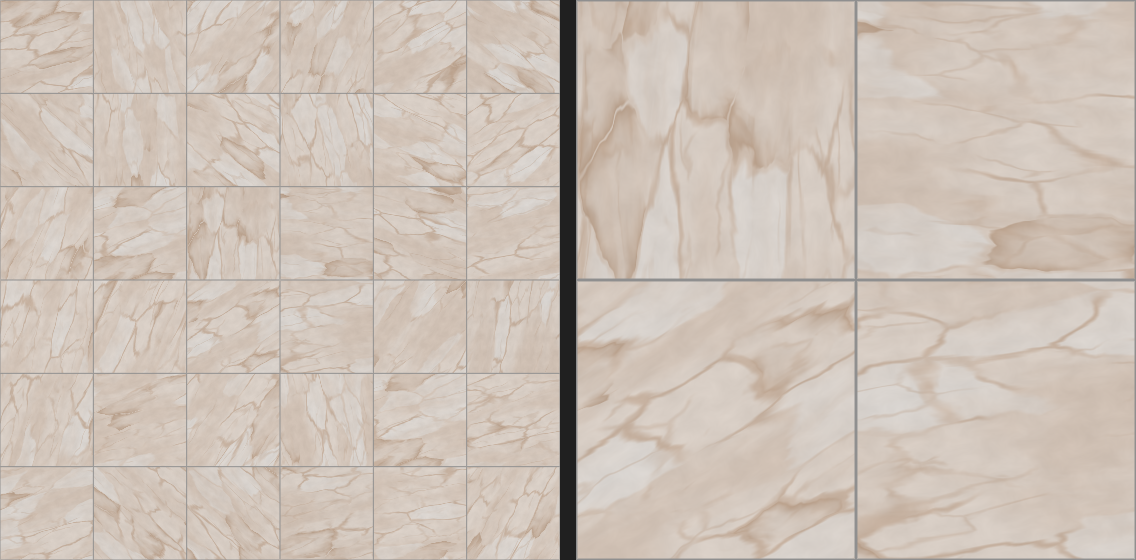
Left: the whole. Right: its middle third, enlarged.
This texture is drawn by a WebGL 1 fragment shader. Its source:

```glsl
precision highp float;
// Six by six beige marble tiles, each veined at its own angle, with thin grey grout.

uniform vec2 u_resolution;

vec2 hash2(vec2 p) {
  return fract(sin(vec2(dot(p, vec2(127.1, 311.7)), dot(p, vec2(269.5, 183.3)))) * 43758.55);
}

mat2 rotation(float angle) {
  float c = cos(angle), s = sin(angle);
  return mat2(c, s, -s, c);
}

// Layered, self-warped sines, roughly -0.7 to 0.7
float ripples(vec2 p) {
  float sum = 0.0, amplitude = 0.5;
  for (int i = 0; i < 5; i++) {
    p = mat2(0.8, 0.6, -0.6, 0.8) * p * 1.8 + 1.7;
    p += 0.4 * sin(p.yx * 1.3);
    sum += amplitude * sin(p.x) * sin(p.y);
    amplitude *= 0.58;
  }
  return sum;
}

// Cellular noise: x = distance to the cell border, y = random value of the cell
vec2 cells(vec2 p) {
  vec2 base = floor(p);
  float nearest = 8.0, second = 8.0, id = 0.0;
  for (int j = -1; j <= 1; j++) {
    for (int i = -1; i <= 1; i++) {
      vec2 cell = base + vec2(float(i), float(j));
      float d = length(cell + hash2(cell) - p);
      if (d < nearest) {
        second = nearest;
        nearest = d;
        id = hash2(cell + 37.0).x;
      } else {
        second = min(second, d);
      }
    }
  }
  return vec2(second - nearest, id);
}

vec3 marble(vec2 p) {
  // Stretch along the vein direction, then roughen
  vec2 streak = p * vec2(2.0, 5.6);
  streak += 0.22 * vec2(ripples(streak * 1.3), ripples(streak * 1.3 + 9.0));
  float tone = ripples(streak * vec2(0.5, 0.7));
  float detail = ripples(streak * 1.1 + 21.0);

  // Soft bands
  vec3 color = mix(vec3(0.81, 0.75, 0.70), vec3(0.845, 0.805, 0.77),
                   smoothstep(-0.5, 0.45, tone + 0.25 * detail));

  // Pale flakes
  vec2 flake = cells(streak);
  float pale = step(flake.y, 0.24) * smoothstep(0.0, 0.14, flake.x);
  color = mix(color, vec3(0.85, 0.832, 0.815), pale * (0.65 + 0.5 * detail));

  // Brown smudges: crisp on the border side, fading inwards
  float smudge = step(0.83, flake.y) * smoothstep(0.0, 0.06, flake.x) * exp(-3.5 * flake.x);
  smudge *= smoothstep(-0.3, 0.35, detail);
  color = mix(color, vec3(0.67, 0.55, 0.45), 0.75 * smudge);

  // Broken veins, coarse and fine
  float vein = (1.0 - smoothstep(0.0, 0.13, flake.x)) * smoothstep(-0.1, 0.4, tone);
  vec2 crack = cells(streak * vec2(1.1, 1.7) + 13.0);
  float hairline = (1.0 - smoothstep(0.0, 0.14, crack.x)) * smoothstep(0.0, 0.4, detail);
  color = mix(color, vec3(0.72, 0.61, 0.52), 0.6 * vein + 0.3 * hairline * (1.0 - vein));

  // Fine grain
  return color + 0.022 * ripples(p * vec2(13.0, 21.0));
}

void main() {
  vec2 grid = 6.0 * gl_FragCoord.xy / u_resolution;
  vec2 tile = floor(grid);
  vec2 local = fract(grid);

  // Each tile is cut from another spot and turned
  vec2 random = hash2(tile + 5.0);
  vec2 p = rotation(3.14159 * random.x) * (local - 0.5);
  vec3 color = marble(p + 12.0 * hash2(tile + 61.0));
  color += 0.012 * (random.y - 0.5);

  // Grout
  vec2 edge = min(local, 1.0 - local);
  vec2 pixel = 6.0 / u_resolution;
  vec2 line = clamp((0.0052 - edge) / pixel + 0.5, 0.0, 1.0);
  color = mix(color, vec3(0.56, 0.56, 0.56), max(line.x, line.y));

  gl_FragColor = vec4(color, 1.0);
}
```
